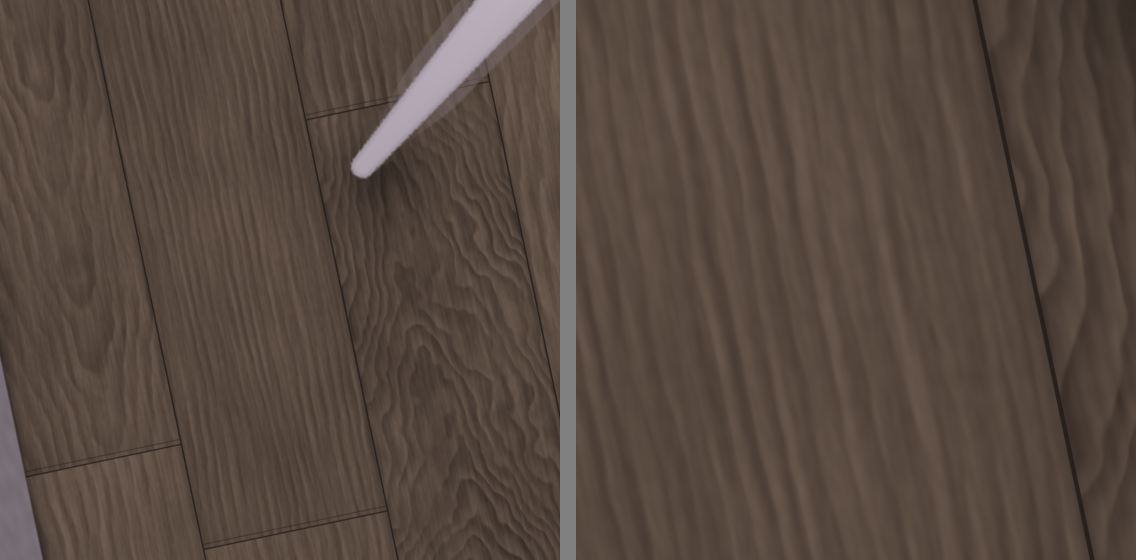
Left: the whole. Right: its middle third, enlarged.
Give the GLSL for this texture, as a WebGL 1 fragment shader.

```glsl
precision highp float;
// Tilted brown wood planks with a pale tapered rod and a strip of wall.
uniform vec2 u_resolution;

// Plank layout: columns run along a tilted axis, one value per column
const float TILT = 0.207;
const float PLANK_WIDTH = 0.336;
const float PLANK_LENGTH = 1.3;
const float FIRST_SEAM = -0.182;
const float SEAM_HALF = 0.0013;
const vec4 JOINT = vec4(-0.843, -1.035, -1.622, -1.2);
// Grain of the main board in each column
const vec4 TONE = vec4(0.03, -0.02, -0.06, 0.14);
const vec4 CENTRE = vec4(0.65, -0.8, 0.385, -0.4);
const vec4 RINGS = vec4(13.0, 19.0, 15.0, 10.0);
const vec4 TAPER = vec4(5.5, 0.5, -11.0, 1.5);
const vec4 WARP = vec4(1.1, 0.8, 2.4, 1.0);
const vec4 CONTRAST = vec4(0.27, 0.20, 0.36, 0.30);
// Colours
const vec3 WOOD_DARK = vec3(0.220, 0.178, 0.153);
const vec3 WOOD_LIGHT = vec3(0.465, 0.392, 0.342);
const vec3 SEAM_COLOR = vec3(0.135, 0.108, 0.095);
const vec3 WALL_COLOR = vec3(0.465, 0.425, 0.455);
const vec3 ROD_COLOR = vec3(0.70, 0.655, 0.70);
const vec3 HALO_COLOR = vec3(0.46, 0.41, 0.41);
// Wall and rod placement
const float WALL_EDGE = -0.130;
const vec2 ROD_TIP = vec2(0.648, 0.703);
const vec2 ROD_AXIS = vec2(0.656, 0.755);
const float ROD_RADIUS = 0.021;
const float ROD_GROWTH = 0.062;

float pick(vec4 values, float i) {
  return dot(values, vec4(lessThan(abs(vec4(0.0, 1.0, 2.0, 3.0) - i), vec4(0.5))));
}

vec2 gradient(vec2 cell) {
  float a = 6.2832 * fract(sin(dot(cell, vec2(127.1, 311.7))) * 43758.5);
  return vec2(cos(a), sin(a));
}

float noise(vec2 p) {
  vec2 i = floor(p), f = p - i, e = vec2(1.0, 0.0);
  vec2 s = f * f * f * (f * (f * 6.0 - 15.0) + 10.0);
  float low = mix(dot(gradient(i), f), dot(gradient(i + e), f - e), s.x);
  float high = mix(dot(gradient(i + e.yx), f - e.yx), dot(gradient(i + 1.0), f - 1.0), s.x);
  return 1.4 * mix(low, high, s.y);
}

float line(float d, float aa) {
  return 1.0 - smoothstep(SEAM_HALF - aa, SEAM_HALF + aa, abs(d));
}

// Growth rings, fibres and pores; x runs 0..1 across the board
float grain(float x, float v, float column, float isMain, vec2 seed) {
  float d = x - mix(-0.6, pick(CENTRE, column), isMain);
  float rings = mix(13.0, pick(RINGS, column), isMain);
  float warp = mix(0.8, pick(WARP, column), isMain);
  float field = rings * sqrt(d * d + 0.012) - pick(TAPER, column) * isMain * v;
  field += warp * (noise(vec2(x * 2.2, v * 3.0) + seed)
         + 0.38 * noise(vec2(x * 6.0, v * 11.0) + seed)
         + 0.12 * noise(vec2(x * 19.0, v * 30.0) + seed));
  float f = fract(field);
  float band = smoothstep(0.0, 0.78, f) * (1.0 - smoothstep(0.8, 1.0, f));
  float strength = 0.75 + 0.6 * noise(vec2(x * 3.5, v * 4.0) - seed);
  float streaks = 0.15 * noise(vec2(x * 24.0 + 0.5 * field, v * 5.0) + seed);
  float fibres = 0.11 * noise(vec2(x * 56.0, v * 12.0) + seed);
  float pores = 0.06 * noise(vec2(x * 75.0, v * 70.0) - seed);
  float mottling = 0.13 * noise(vec2(x * 2.0, v * 2.5) + seed * 1.7);
  return pick(CONTRAST, column) * strength * (0.42 - band) + streaks + fibres + pores + mottling;
}

vec3 planks(vec2 q, float aa) {
  float across = (q.x - FIRST_SEAM) / PLANK_WIDTH;
  float column = floor(across);
  float x = across - column;
  float along = (q.y - pick(JOINT, column)) / PLANK_LENGTH;
  float row = floor(along);
  float isMain = 1.0 - min(abs(row), 1.0);
  vec2 seed = vec2(column * 17.3 + 4.0, row * 9.7 + column * 5.1);
  float tone = mix(0.07 - 0.06 * row, pick(TONE, column), isMain);
  float shade = 0.50 + tone + grain(x, q.y, column, isMain, seed);
  vec3 color = mix(WOOD_DARK, WOOD_LIGHT, clamp(shade, -0.1, 1.2));
  // Long seams, and butt joints with a faint second line
  float seam = (x - floor(x + 0.5)) * PLANK_WIDTH;
  float joint = (along - floor(along + 0.5)) * PLANK_LENGTH;
  color *= 1.0 - 0.16 * exp(-abs(seam) * 160.0);
  color = mix(color, SEAM_COLOR, 0.85 * line(seam, aa));
  color = mix(color, SEAM_COLOR, 0.75 * line(joint, aa));
  return mix(color, SEAM_COLOR, 0.35 * line(joint - 0.009, aa));
}

void main() {
  vec2 p = gl_FragCoord.xy / u_resolution;
  float aa = 0.8 / min(u_resolution.x, u_resolution.y);
  float c = cos(TILT), s = sin(TILT);
  vec2 q = vec2(c * p.x + s * (p.y - 1.0), c * (p.y - 1.0) - s * p.x);
  vec3 color = planks(q, aa);
  // Wall strip and its contact shadow
  float wall = q.x - WALL_EDGE;
  color *= 1.0 - 0.4 * exp(-max(wall, 0.0) * 90.0);
  vec3 wallColor = WALL_COLOR * (1.0 + 0.06 * noise(vec2(q.x * 12.0 + q.y * 25.0, q.x * 60.0)));
  color = mix(wallColor, color, smoothstep(-0.003, 0.002, wall));
  // Rod: shadow, blurred halo, then the body
  vec2 rel = p - ROD_TIP, shadow = rel - vec2(0.025, -0.015);
  float t = dot(rel, ROD_AXIS), reach = max(t, 0.0);
  float side = dot(rel, vec2(ROD_AXIS.y, -ROD_AXIS.x));
  float rod = length(vec2(side, min(t, 0.0))) - ROD_RADIUS - ROD_GROWTH * reach;
  color *= 1.0 - 0.32 * exp(-dot(shadow, shadow) * 180.0);
  float halo = rod - 0.022 * smoothstep(0.03, 0.2, t);
  float haloMask = smoothstep(0.02, 0.2, t) * (1.0 - smoothstep(-0.003, 0.003, halo));
  color = mix(color, HALO_COLOR, 0.55 * haloMask);
  float rim = smoothstep(-0.012, 0.0, rod);
  vec3 rodColor = ROD_COLOR * (0.98 + 0.16 * reach - 0.10 * rim - 0.8 * max(side, 0.0));
  float fuzz = 0.0015 * noise(p * 160.0);
  color = mix(color, rodColor, 1.0 - smoothstep(-0.002 - aa, 0.002 + aa, rod + fuzz));
  gl_FragColor = vec4(color, 1.0);
}
```
